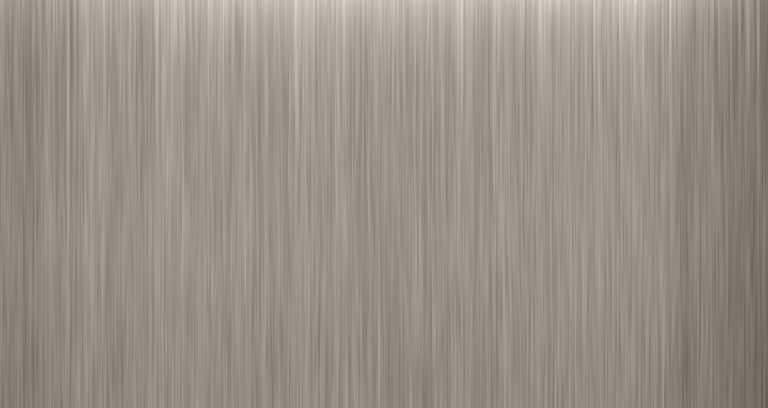
A WebGL 2 fragment shader for this texture:

```glsl
#version 300 es
precision highp float;
// Vertically brushed warm-grey metal with a soft light along its upper edge.

uniform vec2 u_resolution;
out vec4 fragColor;

// Integer hash of a lattice cell, mapped to 0..1.
float hash(ivec2 cell, int seed) {
    uint h = uint(cell.x) * 1597334673u ^ uint(cell.y) * 3812015801u ^ uint(seed) * 2798796415u;
    h = (h ^ (h >> 16)) * 2146121005u;
    h = (h ^ (h >> 15)) * 2221713035u;
    h ^= h >> 16;
    return float(h >> 8) / 16777216.0;
}

// Smooth noise down one column; a random offset keeps stroke ends staggered.
float columnNoise(int column, float y, int seed) {
    float t = y + 64.0 * hash(ivec2(column, 7919), seed);
    int row = int(floor(t));
    float blend = smoothstep(0.0, 1.0, fract(t));
    return mix(hash(ivec2(column, row), seed), hash(ivec2(column, row + 1), seed), blend);
}

// Signed streaks: density.x columns and density.y strokes per unit height.
float streaks(vec2 p, vec2 density, int seed) {
    float x = p.x * density.x;
    int column = int(floor(x));
    float blend = smoothstep(0.1, 0.9, fract(x));
    float left = columnNoise(column, p.y * density.y, seed);
    float right = columnNoise(column + 1, p.y * density.y, seed);
    return 2.0 * mix(left, right, blend) - 1.0;
}

// Layered brush marks: crisp hairlines over faint, nearly continuous bands.
float brushing(vec2 p) {
    float hairlines = 0.036 * streaks(p, vec2(331.0, 9.0), 1);
    float strokes = 0.030 * streaks(p, vec2(243.0, 5.0), 2);
    float lines = 0.024 * streaks(p, vec2(197.0, 0.9), 3);
    float bands = 0.017 * streaks(p, vec2(43.0, 0.3), 4);
    return hairlines + strokes + lines + bands;
}

// Sparse long scratches that catch the light.
float glints(vec2 p) {
    float ridge = streaks(p, vec2(120.0, 0.4), 5);
    return smoothstep(0.72, 1.0, ridge);
}

// Long streaks that only show where the light grazes the surface.
float grazedStreaks(vec2 p) {
    return 0.042 * streaks(p, vec2(173.0, 0.5), 8) + 0.026 * streaks(p, vec2(71.0, 0.4), 9);
}

// Light from above, reaching down a different distance in every streak.
float topLight(vec2 p, float x) {
    float wide = streaks(p, vec2(24.0, 0.1), 6);
    float narrow = streaks(p, vec2(130.0, 0.1), 7);
    float reach = 0.105 + 0.025 * wide + 0.045 * narrow;
    float spread = mix(0.50, 1.0, smoothstep(0.05, 0.40, x));
    spread *= 1.0 - 0.65 * smoothstep(0.86, 1.0, x);
    return spread * exp(-(1.0 - p.y) / reach);
}

// Broad shading: darker sides and foot, brighter middle.
float shading(vec2 uv) {
    float leftEdge = 0.055 * (1.0 - smoothstep(0.0, 0.12, uv.x));
    float rightFall = 0.045 * smoothstep(0.80, 0.92, uv.x);
    float rightEdge = 0.080 * smoothstep(0.92, 1.0, uv.x);
    float foot = 0.034 * (1.0 - smoothstep(0.0, 0.45, uv.y));
    return -leftEdge - rightFall - rightEdge - foot;
}

// Warm grey for a given brightness; cool shifts it slightly towards green.
vec3 metalColour(float tone, float cool) {
    vec3 warmGrey = vec3(tone, tone - 0.027, tone - 0.067);
    return warmGrey + cool * vec3(-0.004, 0.001, 0.000);
}

void main() {
    vec2 uv = gl_FragCoord.xy / u_resolution;
    vec2 p = gl_FragCoord.xy / u_resolution.y;

    float upper = smoothstep(0.45, 1.0, uv.y);

    float tone = 0.598 + shading(uv);
    tone += brushing(p);
    tone += upper * grazedStreaks(p);
    tone += 0.060 * glints(p) * (0.5 + upper);
    tone += 0.170 * topLight(p, uv.x);

    float cool = 1.0 - smoothstep(0.0, 0.55, uv.x);
    fragColor = vec4(clamp(metalColour(tone, cool), 0.0, 1.0), 1.0);
}
```
